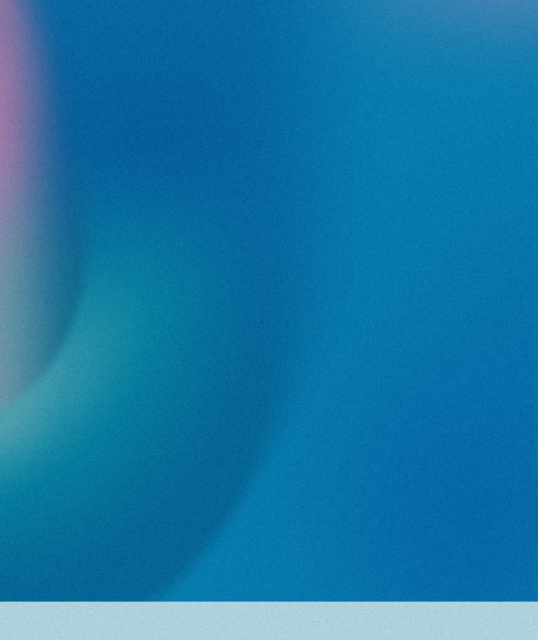
Write a Shadertoy shader that draws this background.

```glsl
// Soft blue and teal folds with a pink glow at the left, a pale base strip and fine grain.

const float ASPECT = 0.84;
const vec3 AZURE = vec3(0.025, 0.485, 0.680);
const vec3 DEEP_BLUE = vec3(0.025, 0.405, 0.650);
const vec3 HAZE = vec3(0.320, 0.520, 0.710);
const vec3 NAVY = vec3(0.020, 0.365, 0.605);
const vec3 SHADE = vec3(0.020, 0.400, 0.585);
const vec3 TEAL = vec3(0.025, 0.505, 0.625);
const vec3 GLOW = vec3(0.310, 0.620, 0.680);
const vec3 PINK = vec3(0.630, 0.475, 0.655);
const vec3 SILVER = vec3(0.420, 0.585, 0.650);
const vec3 STRIP = vec3(0.680, 0.820, 0.870);

float hash(vec2 cell) {
    vec3 q = fract(vec3(cell.xyx) * 0.1031);
    q += dot(q, q.yzx + 33.33);
    return fract((q.x + q.y) * q.z);
}

// Approximate signed distance to an ellipse, negative inside
float ellipseDistance(vec2 p, vec2 center, vec2 radii) {
    vec2 q = p - center;
    float k = length(q / radii);
    return k * (k - 1.0) / max(length(q / (radii * radii)), 0.001);
}

// Smooth round spot that falls to zero far from its center
float spot(vec2 p, vec2 center, vec2 size) {
    vec2 q = (p - center) / size;
    return exp(-dot(q, q));
}

// Open field to the right of the large fold
vec3 outerField(vec2 p) {
    vec3 color = mix(AZURE, DEEP_BLUE, spot(p, vec2(0.74, 0.20), vec2(0.24, 0.28)));
    color = mix(color, DEEP_BLUE, 0.4 * spot(p, vec2(0.88, 0.52), vec2(0.20, 0.22)));
    return mix(color, HAZE, 0.85 * spot(p, vec2(0.82, 1.04), vec2(0.27, 0.11)));
}

// Inside of the large fold: navy above, teal by the small fold, dark at the rim
vec3 largeFold(vec2 p, float smallDistance) {
    vec3 color = mix(SHADE, vec3(0.025, 0.405, 0.635), smoothstep(0.25, 0.85, p.y));
    color = mix(color, NAVY, 0.85 * spot(p, vec2(0.24, 0.79), vec2(0.18, 0.13)));
    float tealBand = smoothstep(0.30, 0.06, smallDistance) * smoothstep(0.78, 0.48, p.y);
    color = mix(color, TEAL, tealBand);
    float glow = smoothstep(0.14, 0.01, smallDistance) * smoothstep(0.62, 0.38, p.y);
    return mix(color, GLOW, glow * mix(1.0, 0.60, smoothstep(0.0, 0.13, p.x)));
}

// Inside of the small fold: pink to silver at the left, shaded at the rim
vec3 smallFold(vec2 p) {
    vec3 rim = mix(vec3(0.080, 0.430, 0.560), vec3(0.035, 0.365, 0.590),
                   smoothstep(0.45, 0.85, p.y));
    vec3 core = mix(SILVER, PINK, smoothstep(0.50, 0.82, p.y));
    core = mix(core, vec3(0.550, 0.460, 0.640), smoothstep(0.84, 1.0, p.y));
    return mix(rim, core, smoothstep(0.125, -0.015, p.x));
}

void mainImage(out vec4 fragColor, in vec2 fragCoord) {
    vec2 p = fragCoord / iResolution.xy * vec2(ASPECT, 1.0);

    // Fold outlines stretch further above their widest point
    float largeD = ellipseDistance(p, vec2(0.0, 0.674),
                                   vec2(0.495, p.y < 0.674 ? 0.703 : 2.0));
    float smallD = ellipseDistance(p, vec2(-0.078, 0.622),
                                   vec2(0.215, p.y < 0.622 ? 0.280 : 0.486));

    // Layers, with edges that blur toward the top
    float largeBlur = mix(0.018, 0.13, smoothstep(0.20, 0.75, p.y));
    float smallBlur = mix(0.012, 0.055, smoothstep(0.50, 0.90, p.y));
    vec3 color = mix(largeFold(p, smallD), outerField(p),
                     smoothstep(-largeBlur, largeBlur, largeD));
    color = mix(smallFold(p), color, smoothstep(-smallBlur, smallBlur, smallD));

    // Pale base strip
    float edge = 0.75 / iResolution.y;
    color = mix(STRIP, color, smoothstep(0.06 - edge, 0.06 + edge, p.y));

    // Fine grain
    vec2 cell = floor(p * 512.0);
    float grain = hash(cell) + hash(cell + 71.0) - 1.0;
    fragColor = vec4(clamp(color + 0.025 * grain, 0.0, 1.0), 1.0);
}
```
